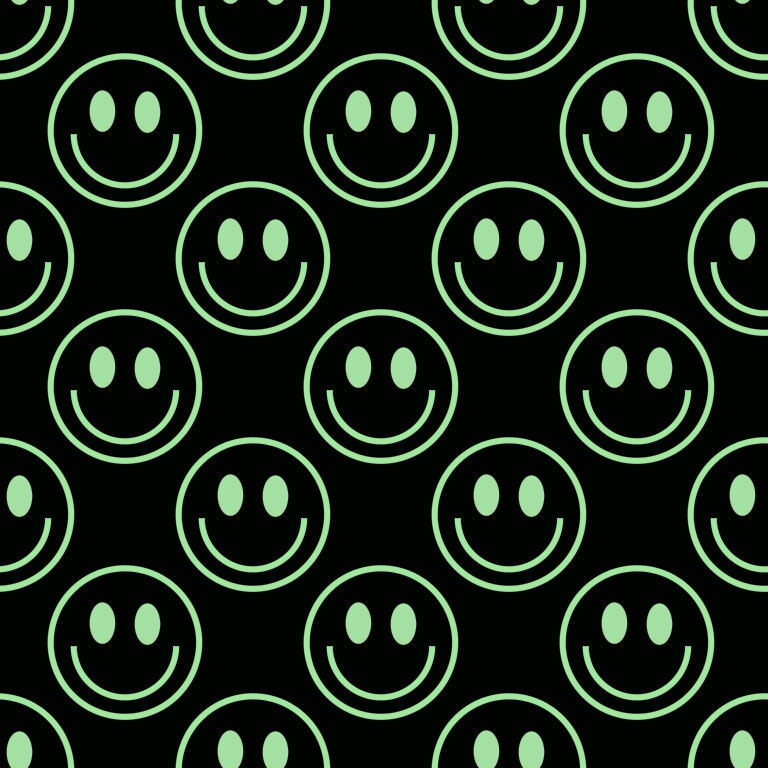
Write a Shadertoy shader that draws this pattern.

```glsl
// Staggered grid of outlined smiling discs in pale green on near-black.
// Two square lattices, half a cell apart, repeat one motif built from
// signed distances; whole repeats per canvas keep the tiling seamless.

const float REPEATS = 3.0;
const vec2 LATTICE_ORIGIN = vec2(0.488, 0.490);
const float HALF_STROKE = 0.012;
const vec3 BACKGROUND = vec3(0.0, 0.01, 0.0);
const vec3 LINE_GREEN = vec3(0.63, 0.91, 0.62);
const vec3 EYE_GREEN = vec3(0.64, 0.88, 0.63);

float ringDistance(vec2 p, float radius, float halfWidth) {
    return abs(length(p) - radius) - halfWidth;
}

// Lower half of a ring, with flat ends on the horizontal axis.
float smileDistance(vec2 p, float radius, float halfWidth) {
    return max(ringDistance(p, radius, halfWidth), p.y);
}

// First-order distance to an ellipse, accurate near its edge.
float ellipseDistance(vec2 p, vec2 radii) {
    float scaled = length(p / radii);
    float slope = length(p / (radii * radii));
    return scaled * (scaled - 1.0) / max(slope, 1e-4);
}

float coverage(float distance, float edge) {
    return 1.0 - smoothstep(-edge, edge, distance);
}

// Cell coordinates centred on the motif, from -0.5 to 0.5.
vec2 cellPoint(vec2 p, vec2 origin) {
    return fract(p - origin + 0.5) - 0.5;
}

vec3 paintMotif(vec3 base, vec2 p, float edge) {
    // Outline and smile
    float outline = ringDistance(p, 0.290, HALF_STROKE);
    float smile = smileDistance(p - vec2(0.0, -0.014), 0.200, HALF_STROKE);
    vec3 color = mix(base, LINE_GREEN, coverage(min(outline, smile), edge));

    // Eyes, the left one a touch higher
    vec2 eyeRadii = vec2(0.050, 0.081);
    float leftEye = ellipseDistance(p - vec2(-0.088, 0.076), eyeRadii);
    float rightEye = ellipseDistance(p - vec2(0.088, 0.072), eyeRadii);
    return mix(color, EYE_GREEN, coverage(min(leftEye, rightEye), edge));
}

void mainImage(out vec4 fragColor, in vec2 fragCoord) {
    vec2 p = fragCoord / iResolution.xy * REPEATS;
    float edge = 0.8 * REPEATS / min(iResolution.x, iResolution.y);

    // Main lattice, then the one shifted by half a cell
    vec3 color = BACKGROUND;
    for (int i = 0; i < 2; i++) {
        vec2 origin = LATTICE_ORIGIN + 0.5 * float(i);
        color = paintMotif(color, cellPoint(p, origin), edge);
    }
    fragColor = vec4(color, 1.0);
}
```
